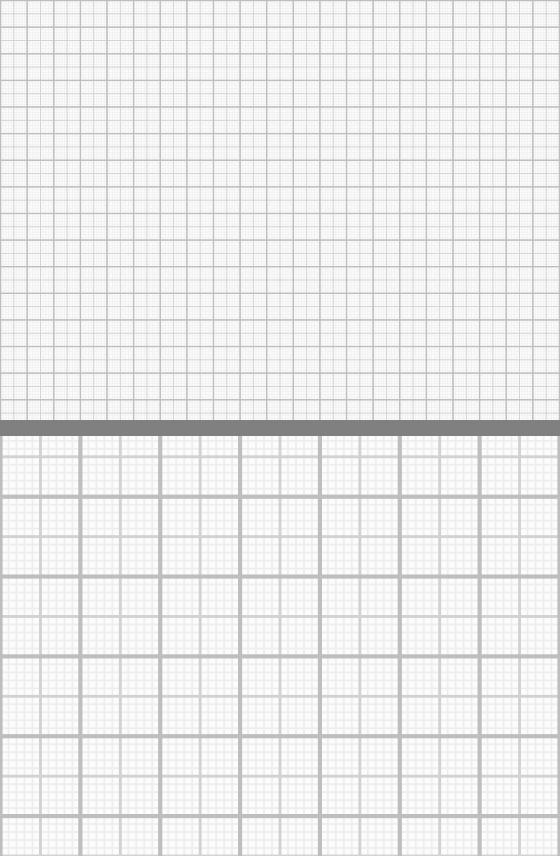
Top, the full canvas; bottom, a detail of the centre.
Write a WebGL 2 fragment shader that draws this pattern.

```glsl
#version 300 es
precision highp float;

uniform vec2 u_resolution;
out vec4 fragColor;

const vec3 PAPER = vec3(0.988);
const vec3 FINE_INK = vec3(0.935);
const vec3 HALF_INK = vec3(0.825);
const vec3 MAJOR_INK = vec3(0.745);

// Lengths are fractions of the canvas height
const float CELL = 0.063368;
const float MARGIN = 0.0013;
const float FINE_WIDTH = 0.0015;
const float HALF_WIDTH = 0.0023;
const float MAJOR_WIDTH = 0.0033;

// Distance to the nearest ruled line on each axis
vec2 lineDistance(vec2 p, float spacing) {
    return abs(fract(p / spacing + 0.5) - 0.5) * spacing;
}

// Share of a pixel covered by a line, per axis
vec2 lineCoverage(vec2 dist, float width, float pixel) {
    return clamp(0.5 * (width + pixel) - dist, 0.0, min(width, pixel)) / pixel;
}

// Strength of a square grid, with crossings joined
float grid(vec2 p, float spacing, float width, float pixel) {
    vec2 cover = lineCoverage(lineDistance(p, spacing), width, pixel);
    return 1.0 - (1.0 - cover.x) * (1.0 - cover.y);
}

void main() {
    float pixel = 1.0 / u_resolution.y;
    vec2 uv = gl_FragCoord.xy * pixel;

    // Rule the sheet from its upper left corner
    vec2 sheet = vec2(uv.x, 1.0 - uv.y) - MARGIN;

    // Tenths, halves and whole cells, from faint to strong
    vec3 color = PAPER;
    color = mix(color, FINE_INK, grid(sheet, CELL / 10.0, FINE_WIDTH, pixel));
    color = mix(color, HALF_INK, grid(sheet, CELL / 2.0, HALF_WIDTH, pixel));
    color = mix(color, MAJOR_INK, grid(sheet, CELL, MAJOR_WIDTH, pixel));

    fragColor = vec4(color, 1.0);
}
```
